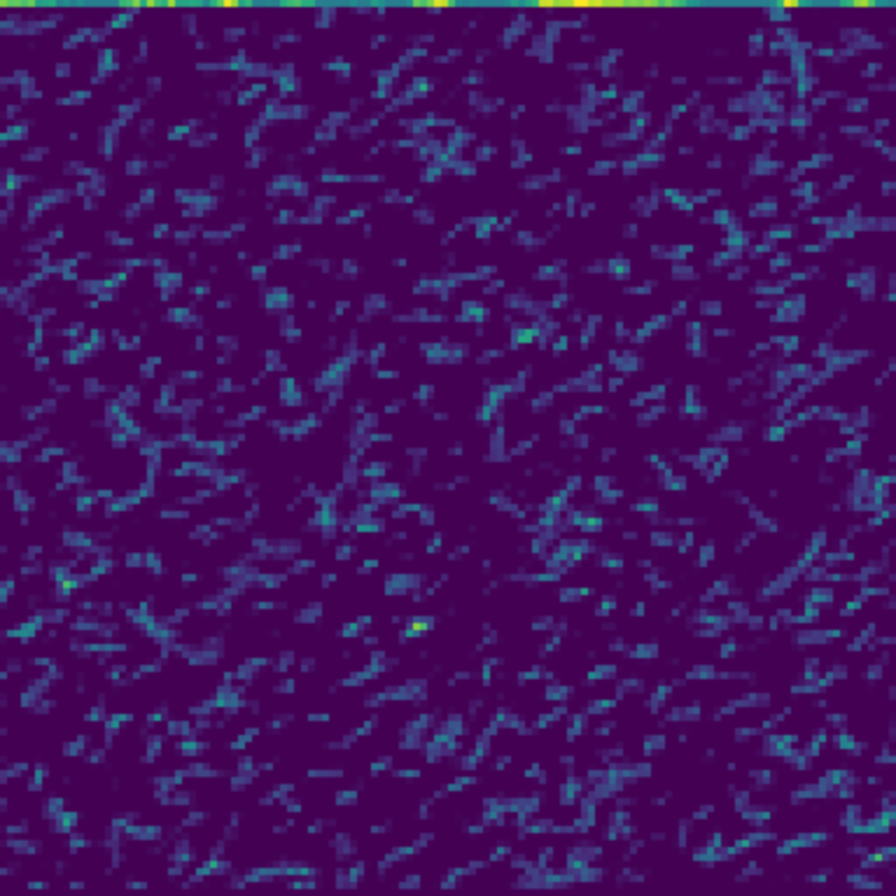
This texture map is drawn by a Shadertoy shader. Its source:

```glsl
// Draws a coarse heat map: short bent strokes and faint speckle on dark violet,
// under one bright top row. Each of 128 x 128 cells takes one value from layered
// strokes and gradient noise, coloured by a violet-teal-yellow ramp.

const float CELLS = 128.0;

vec3 hash3(vec2 p) {
    vec3 q = fract(p.xyx * vec3(0.1031, 0.1030, 0.0973));
    q += dot(q, q.yxz + 33.33);
    return fract((q.xxy + q.yzz) * q.zyx);
}

vec2 rotate(vec2 p, float a) {
    return vec2(cos(a) * p.x + sin(a) * p.y, cos(a) * p.y - sin(a) * p.x);
}

float cornerSlope(vec2 corner, vec2 offset) {
    float a = 6.2832 * hash3(corner + 211.0).x;
    return dot(vec2(cos(a), sin(a)), offset);
}

float gradientNoise(vec2 p) {
    vec2 i = floor(p), f = fract(p), e = vec2(0.0, 1.0);
    vec2 u = f * f * f * (f * (f * 6.0 - 15.0) + 10.0);
    return mix(mix(cornerSlope(i, f), cornerSlope(i + e.yx, f - e.yx), u.x),
               mix(cornerSlope(i + e, f - e), cornerSlope(i + 1.0, f - 1.0), u.x), u.y);
}

// One bent stroke per tile, mostly rising to the right; sizes are in tiles
float strokes(vec2 p, float tiles, float halfLength, float width, float share) {
    vec2 q = p * tiles, home = floor(q);
    float v = 0.0;
    for (int j = -1; j <= 1; j++)
    for (int i = -1; i <= 1; i++) {
        vec2 tile = home + vec2(i, j);
        vec3 place = hash3(tile + tiles * 17.0);
        vec3 form = hash3(tile + tiles * 31.0 + 57.0);
        vec2 d = rotate(q - tile - place.xy, 0.42 + 1.5 * (place.z + form.x - 1.0));
        float len = halfLength * mix(0.5, 1.0, fract(form.x * 7.3));
        d.y += (form.y - 0.5) * 0.9 * d.x * d.x / len;
        float thick = width * mix(0.75, 1.5, fract(form.y * 9.1));
        float body = exp(-d.y * d.y / (thick * thick))
                   * (1.0 - smoothstep(0.6, 1.0, abs(d.x) / len));
        float strength = mix(0.24, 0.54, fract(form.z * 11.7));
        v = max(v, body * strength * step(form.z, share));
    }
    return v;
}

// Value of one cell, from 0 to 1
float cellValue(vec2 cell) {
    cell = clamp(cell, 0.0, CELLS - 1.0);
    vec2 p = (cell + 0.5) / CELLS;
    vec3 grain = hash3(cell + 401.0);

    // Bright top row and empty bottom row
    if (cell.y > CELLS - 1.5)
        return clamp(0.64 + 0.8 * gradientNoise(vec2(p.x * 19.0, 3.4)) + 0.3 * (grain.x - 0.5), 0.42, 1.0);
    if (cell.y < 0.5) return 0.0;

    float lines = strokes(p, 10.0, 0.36, 0.062, 0.7);
    lines = max(lines, 0.8 * strokes(p, 16.0, 0.38, 0.085, 0.6));
    lines = max(lines, strokes(p, 5.0, 0.42, 0.03, 0.6));
    lines = max(lines * mix(0.45, 1.15, grain.x) - 0.03, 0.0);

    // Clustered faint speckle, stretched along the strokes
    float speckle = gradientNoise(rotate(p, 0.5) * vec2(31.0, 57.0) + 9.3)
                  + 0.35 * gradientNoise(p * 9.0 + 4.7) - 0.17;
    return max(lines, max(speckle, 0.0) * mix(0.4, 1.5, grain.y));
}

vec3 ramp(float v) {
    vec3 stops[9] = vec3[9](
        vec3(0.267, 0.005, 0.329), vec3(0.279, 0.175, 0.483), vec3(0.230, 0.322, 0.546),
        vec3(0.173, 0.449, 0.558), vec3(0.128, 0.567, 0.551), vec3(0.158, 0.684, 0.502),
        vec3(0.369, 0.789, 0.383), vec3(0.678, 0.864, 0.190), vec3(0.993, 0.906, 0.144));
    float x = clamp(v, 0.0, 1.0) * 8.0;
    int i = min(int(x), 7);
    return mix(stops[i], stops[i + 1], x - float(i));
}

vec3 cellColour(vec2 cell) {
    return ramp(cellValue(cell));
}

void mainImage(out vec4 fragColor, in vec2 fragCoord) {
    // Blend the four nearest cells with a narrow soft edge
    vec2 q = fragCoord / iResolution.xy * CELLS - 0.5;
    vec2 cell = floor(q), edge = smoothstep(0.2, 0.8, fract(q));
    vec3 low = mix(cellColour(cell), cellColour(cell + vec2(1, 0)), edge.x);
    vec3 high = mix(cellColour(cell + vec2(0, 1)), cellColour(cell + 1.0), edge.x);
    fragColor = vec4(mix(low, high, edge.y), 1.0);
}
```
